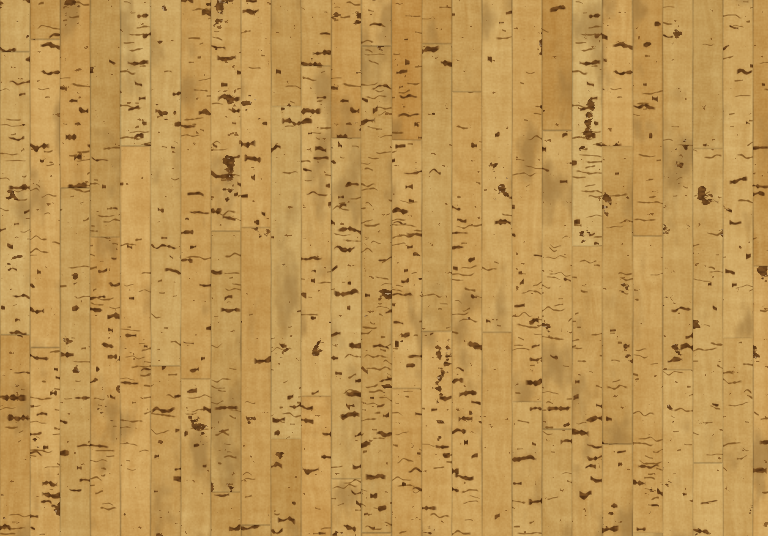
A Shadertoy shader for this texture:

```glsl
// Cork parquet: narrow upright planks with grain, bark dashes and ragged dark pits.

float hash(vec2 p) {
    return fract(sin(dot(p, vec2(127.1, 311.7))) * 43758.5453);
}

float noise(vec2 p) {
    vec2 i = floor(p), f = fract(p);
    f = f * f * (3.0 - 2.0 * f);
    return mix(mix(hash(i), hash(i + vec2(1, 0)), f.x),
               mix(hash(i + vec2(0, 1)), hash(i + vec2(1, 1)), f.x), f.y);
}

float fbm(vec2 p) {
    float sum = 0.0, amp = 0.533;
    for (int i = 0; i < 4; i++) {
        sum += amp * noise(p);
        p = p * 2.03 + 17.3;
        amp *= 0.5;
    }
    return sum;
}

// Tapered horizontal dashes, at most one per row; q.x spans the plank from 0 to 1.
float dashes(vec2 q, float seed, float rowHeight, float thickness, float density, float blur) {
    float mask = 0.0;
    float row = floor(q.y / rowHeight);
    for (float j = -1.0; j <= 1.0; j++) {
        vec2 cell = vec2(row + j, seed);
        float clump = noise(vec2(seed * 3.1, (row + j) * rowHeight * 9.0));
        float present = step(hash(cell), density * smoothstep(0.15, 0.85, clump) * 2.0);
        float size = hash(cell + 3.7);
        float halfLength = mix(0.07, 0.52, size * size);
        float along = abs(q.x - hash(cell + 8.1)) / halfLength;
        float bend = (noise(vec2(q.x * 5.0, row + j + seed)) - 0.5) * 0.009;
        float across = abs(q.y - (row + j + 0.2 + 0.6 * hash(cell + 5.3)) * rowHeight + bend);
        float ragged = 0.3 + 1.4 * noise(vec2(q.x * 13.0, (row + j) * 2.7 + seed));
        float halfWidth = thickness * ragged * (0.5 + hash(cell + 1.9));
        float ends = 1.0 - smoothstep(0.7, 1.0, along);
        mask = max(mask, present * ends * smoothstep(-blur, blur, halfWidth - across));
    }
    return mask;
}

void mainImage(out vec4 fragColor, in vec2 fragCoord) {
    vec2 p = fragCoord / iResolution.y;
    float pixel = 1.0 / iResolution.y;

    // Plank layout
    float stripWidth = 0.0562;
    float strip = floor(p.x / stripWidth);
    float x = fract(p.x / stripWidth);
    float plankLength = 0.45 + 0.5 * hash(vec2(strip, 2.0));
    float y = p.y / plankLength + hash(vec2(strip, 7.0));
    float seed = 91.0 * hash(vec2(strip, floor(y) + 31.0));
    vec2 q = vec2(x, p.y);
    vec2 grainPos = p + seed;

    // Wood tone, cloudy figure and fine grain
    float warp = fbm(grainPos * vec2(14.0, 7.0));
    float streaks = fbm(vec2(grainPos.x * 110.0 + warp * 5.0, grainPos.y * 10.0));
    float bands = fbm(grainPos * vec2(18.0, 75.0));
    float tone = 0.27 + 0.52 * hash(vec2(seed, 4.0)) + 0.45 * (warp - 0.5)
               + 0.5 * (streaks - 0.5) + 0.4 * (bands - 0.5)
               + 0.22 * (noise(p * 340.0) - 0.5);
    vec3 color = mix(vec3(0.715, 0.53, 0.265), vec3(0.845, 0.70, 0.435), tone);
    color += (hash(vec2(seed, 9.0)) - 0.5) * vec3(0.015, -0.02, -0.035);

    // Smoky stains
    float stain = smoothstep(0.54, 0.8, fbm(grainPos * vec2(20.0, 9.0) + 40.0));
    color = mix(color, vec3(0.57, 0.43, 0.23), 0.55 * stain);

    // Bark dashes, each wide one inside a faint brown halo
    float density = 0.12 + 0.5 * hash(vec2(seed, 6.0));
    float halo = dashes(q, seed, 0.023, 0.0026, density, 0.007);
    float wide = dashes(q, seed, 0.023, 0.0026, density, 0.8 * pixel);
    float thin = dashes(q, seed + 13.0, 0.011, 0.001, density * 0.75, 0.8 * pixel);
    float barkGrain = noise(p * vec2(160.0, 260.0));
    vec3 bark = mix(vec3(0.27, 0.15, 0.05), vec3(0.48, 0.31, 0.13), barkGrain);
    color = mix(color, vec3(0.62, 0.44, 0.20), 0.35 * halo);
    color = mix(color, vec3(0.43, 0.27, 0.09), 0.75 * thin);
    color = mix(color, bark, 0.92 * wide);

    // Small specks and ragged pits with pale crumbs
    float specks = smoothstep(0.73, 0.8, fbm(grainPos * vec2(75.0, 95.0)));
    color = mix(color, vec3(0.46, 0.29, 0.11), 0.75 * specks);
    float pitField = fbm(grainPos * vec2(24.0, 17.0) + 9.0)
                   + 0.22 * (fbm(grainPos * vec2(70.0, 130.0)) - 0.5);
    float pits = smoothstep(0.74, 0.775, pitField);
    float crumbs = smoothstep(0.8, 0.95, noise(p * 210.0 + 5.0));
    color = mix(color, mix(bark, vec3(0.68, 0.57, 0.43), crumbs), 0.9 * pits);

    // Seams between strips and at plank ends
    float side = min(x, 1.0 - x) * stripWidth;
    float end = min(fract(y), 1.0 - fract(y)) * plankLength;
    float seam = 1.0 - smoothstep(0.0, 0.0012 + pixel, min(side, end));
    color *= 1.0 - seam * (0.05 + 0.17 * noise(vec2(strip * 5.0, p.y * 14.0)));

    fragColor = vec4(color, 1.0);
}
```
